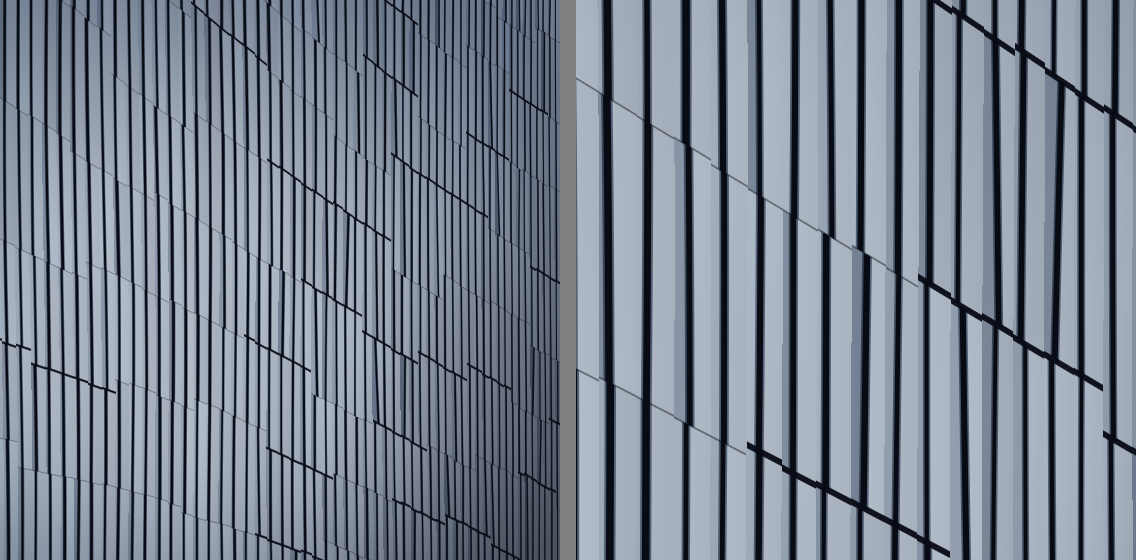
Left: the whole. Right: its middle third, enlarged.
A Shadertoy shader for this pattern:

```glsl
#define PANEL_LIGHT vec3(0.675, 0.715, 0.765)
#define PANEL_SHADE vec3(0.44, 0.485, 0.565)
#define GAP_COLOR vec3(0.03, 0.04, 0.08)
#define GAP_HALF 0.084
#define LIP_WIDTH 0.05
#define SEAM_BOLD 0.0020
#define SEAM_FINE 0.0006
#define BLOCK_SLATS 6.0
#define SEAM_STAGGER 0.42
#define GLOW_CENTER vec2(0.34, 0.42)

float hash(vec2 p) {
    vec3 q = fract(vec3(p.xyx) * vec3(0.1031, 0.1030, 0.0973));
    q += dot(q, q.yzx + 33.33);
    return fract((q.x + q.y) * q.z);
}

float noise(vec2 p) {
    vec2 i = floor(p), f = fract(p);
    f = f * f * (3.0 - 2.0 * f);
    return mix(mix(hash(i), hash(i + vec2(1, 0)), f.x),
               mix(hash(i + vec2(0, 1)), hash(i + vec2(1, 1)), f.x), f.y);
}

// Slat coordinate: slats narrow towards the right
float slatCoord(float x) {
    return x * (39.0 + 4.0 * x + 12.0 * x * x * x);
}

float slatDensity(float x) {
    return 39.0 + 8.0 * x + 48.0 * x * x * x;
}

// Row height and height of the reference seam, measured from the top
float rowHeight(float x) {
    return 0.219 - 0.15 * x + 0.07 * x * x;
}

float seamDepth(float x) {
    return 0.172 + 0.63 * x - 0.03 * x * x;
}

// Soft-edged band, 1 inside
float band(float dist, float halfWidth, float aa) {
    return clamp((halfWidth - abs(dist)) / aa + 0.5, 0.0, 1.0);
}

void mainImage(out vec4 fragColor, in vec2 fragCoord) {
    vec2 uv = fragCoord / iResolution.xy;
    float pixel = 1.0 / iResolution.y;
    float depth = 1.0 - uv.y;

    // Slat cell, very slightly bent along its length
    float bend = 0.1 * sin(depth * 5.0 + uv.x * 7.0) - 0.2 * depth;
    float u = slatCoord(uv.x) + bend;
    float id = floor(u);
    float across = u - id;
    float slatAA = slatDensity(uv.x) * pixel;

    // Staggered diagonal seams, shifted per block of slats
    float height = rowHeight(uv.x);
    float level = (depth - seamDepth(uv.x)) / height;
    float seam = floor(level + 0.5);
    float block = floor(id / BLOCK_SLATS + 3.0 * hash(vec2(seam + 20.0, 5.0)));
    vec2 blockKey = vec2(block, seam + 30.0);
    float stagger = (hash(blockKey) - 0.5) * SEAM_STAGGER;
    stagger += (hash(vec2(id, seam + 50.0)) - 0.5) * 0.025;
    float seamOffset = level - seam - stagger;
    float row = seam - step(seamOffset, 0.0);
    float along = level - row;
    vec2 slatKey = vec2(id + 7.0, row + 40.0);

    // Gap position, lean and width vary from slat to slat
    float unrest = smoothstep(0.3, 0.6, uv.x);
    float odd = unrest * step(0.78, hash(slatKey + 11.0));
    float lean = (hash(slatKey + 23.0) - 0.5) * mix(0.1, 0.6, odd);
    float center = 0.22 + 0.16 * hash(slatKey) + 0.14 * odd;
    center += lean * (along - 0.5);
    float halfWidth = GAP_HALF * mix(0.7, 1.2, hash(slatKey + 31.0));

    // Panel light falls off from a soft glow
    float falloff = length((uv - GLOW_CENTER) * vec2(0.95, 1.0));
    vec3 color = mix(PANEL_LIGHT, PANEL_SHADE, smoothstep(0.17, 0.78, falloff));
    color *= 1.0 - 0.3 * smoothstep(0.65, 1.3, uv.x + 0.6 * (0.5 - uv.y));
    color *= 0.96 + 0.07 * hash(slatKey + 47.0);
    color *= 0.98 + 0.05 * noise(uv * vec2(9.0, 5.0));
    color *= 1.02 - 0.04 * across;

    // Folded side face left of the gap
    float face = clamp((center - across) / slatAA + 0.5, 0.0, 1.0);
    float faceShade = 0.03 + 0.25 * pow(hash(slatKey + 59.0), 2.0) + 0.12 * odd;
    color *= 1.0 - face * faceShade * vec3(1.1, 1.0, 0.85);

    // Dark gap with a bluish lip
    float lip = band(across - center, halfWidth + LIP_WIDTH, slatAA);
    color = mix(color, color * vec3(0.48, 0.53, 0.59), lip);
    float gap = band(across - center, halfWidth, slatAA);
    color = mix(color, GAP_COLOR, gap);

    // Seams: bold shadow in some blocks, a fine joint in the others
    float bold = step(0.6, hash(blockKey + 71.0));
    float seamWidth = mix(SEAM_FINE, SEAM_BOLD, bold);
    float seamMask = band(seamOffset * height, seamWidth, 1.3 * pixel);
    color = mix(color, GAP_COLOR, seamMask * mix(0.45, 0.95, bold));

    fragColor = vec4(color, 1.0);
}
```
